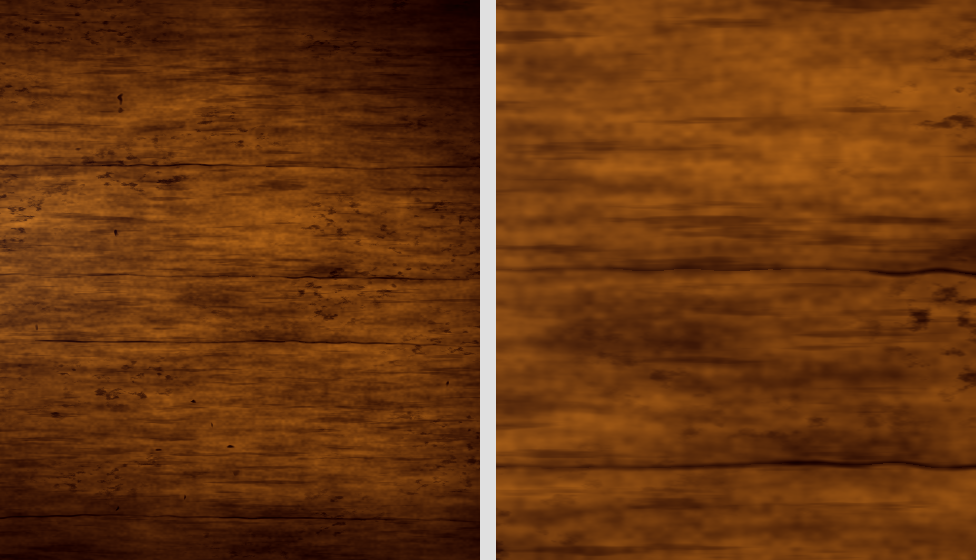
Left: the whole. Right: its middle third, enlarged.
Reproduce this texture procedurally as a WebGL 1 fragment shader.

```glsl
precision highp float;
// Dark varnished wooden boards with horizontal grain, faint seams, pits and small knots.
// Stretched value noise sets one tone value, dimmed towards the edges,
// which is finally mapped to a brown colour ramp.
uniform vec2 u_resolution;

float hash(vec2 p) {
  vec3 q = fract(vec3(p.xyx) * 0.1031);
  q += dot(q, q.yzx + 33.33);
  return fract((q.x + q.y) * q.z);
}

float noise(vec2 p) {
  vec2 cell = floor(p), f = fract(p);
  f = f * f * (3.0 - 2.0 * f);
  return mix(mix(hash(cell), hash(cell + vec2(1.0, 0.0)), f.x),
             mix(hash(cell + vec2(0.0, 1.0)), hash(cell + 1.0), f.x), f.y);
}

float fbm(vec2 p) {
  float sum = 0.0, weight = 0.53;
  for (int i = 0; i < 4; i++) {
    sum += weight * noise(p);
    p = p * 2.03 + 17.3;
    weight *= 0.5;
  }
  return sum;
}

// Grain streaks from broad to fine, centred on zero
float grain(vec2 p) {
  p.y += 0.022 * (noise(p * vec2(3.0, 5.0)) - 0.5)
       + 0.008 * (noise(p * vec2(11.0, 16.0) + 40.0) - 0.5);
  float broad = fbm(p * vec2(2.5, 28.0)) - 0.5;
  float streak = fbm(p * vec2(9.0, 75.0) + 9.0) - 0.5;
  float thread = noise(p * vec2(16.0, 130.0) + 30.0) - 0.5;
  float fibre = noise(p * vec2(50.0, 210.0) + 70.0) - 0.5;
  return 0.4 * broad + 0.65 * streak + 0.24 * thread + 0.2 * fibre;
}

// Dark, ragged dots and short cracks scattered over the boards
float knots(vec2 p, float aspect) {
  float mask = 0.0;
  vec2 ragged = 0.006 * vec2(noise(p * 150.0), noise(p * 150.0 + 50.0)) - 0.003;
  for (int i = 0; i < 16; i++) {
    float id = float(i);
    vec2 centre = vec2(hash(vec2(id, 3.7)) * aspect, hash(vec2(id, 8.1)));
    float size = mix(0.0018, 0.0048, pow(hash(vec2(id, 5.3)), 2.0));
    vec2 d = p - centre + ragged;
    d *= mix(vec2(0.65, 1.2), vec2(1.2, 0.6), step(0.7, hash(vec2(id, 1.9))));
    float strength = mix(0.35, 0.85, hash(vec2(id, 6.6)));
    mask = max(mask, strength * (1.0 - smoothstep(size * 0.4, size + 0.002, length(d))));
  }
  return mask;
}

void main() {
  vec2 p = gl_FragCoord.xy / u_resolution.y;
  float aspect = u_resolution.x / u_resolution.y;
  float x = p.x / aspect;

  // Boards: count the seams below this point; each seam is thin, worn and broken
  vec4 seamHeights = vec4(0.075, 0.388, 0.505, 0.703);
  float board = 0.0, seam = 0.0;
  for (int i = 0; i < 4; i++) {
    float id = float(i);
    float d = p.y - seamHeights[i] + 0.008 * (x - 0.5)
            - 0.006 * (noise(vec2(p.x * 6.0, id * 9.0)) - 0.5)
            - 0.003 * (noise(vec2(p.x * 40.0, id * 7.0)) - 0.5);
    float wear = smoothstep(0.35, 0.8, fbm(vec2(p.x * 7.0, id * 5.0 + 2.5)));
    float chips = noise(vec2(p.x * 60.0, id * 3.0 + 1.5));
    board += smoothstep(-0.001, 0.001, d);
    seam += (0.08 + 0.75 * wear) * (0.5 + 0.6 * chips) * (1.0 - smoothstep(0.0, 0.0028, abs(d)));
    seam += 0.18 * wear * exp(-abs(d) * 130.0);
  }
  float boardId = floor(board + 0.5);

  // Butt joint within each board splits it into two pieces
  float joint = 0.28 + 0.5 * hash(vec2(boardId, 2.2));
  joint += 0.006 * (noise(vec2(p.y * 60.0, boardId)) - 0.5);
  float piece = smoothstep(joint - 0.004, joint + 0.004, x);
  float pieceTone = mix(hash(vec2(boardId, 4.4)), hash(vec2(boardId, 7.9)), piece) - 0.5;

  // Wood texture: grain, cloudy stain, faint crosswise bands and roughness
  vec2 woodPos = p + vec2(boardId * 3.7, boardId * 0.31);
  float stain = fbm(p * vec2(4.0, 7.0) + 21.0) - 0.5;
  float bands = fbm(p * vec2(32.0, 6.0) + 5.0) - 0.5;
  float mottle = fbm(p * vec2(60.0, 110.0) + 11.0) - 0.5;
  float rough = noise(p * vec2(170.0, 230.0)) - 0.5;
  float tone = 0.438 * (1.0 + 0.95 * grain(woodPos) + 0.38 * stain
             + 0.22 * bands + 0.26 * mottle + 0.18 * rough + 0.1 * pieceTone);

  // Pits: small dark flecks gathered in patches, and short hairline cracks
  float patches = smoothstep(0.4, 0.7, fbm(p * vec2(5.0, 13.0) + 60.0));
  float pits = smoothstep(0.54, 0.82, fbm(woodPos * vec2(65.0, 140.0) + 33.0));
  float cracks = smoothstep(0.58, 0.78, fbm(woodPos * vec2(10.0, 120.0) + 90.0));
  tone *= 1.0 - 0.5 * pits * patches - 0.26 * cracks;
  tone *= 1.0 - min(seam, 0.7);
  tone *= 1.0 - knots(p, aspect);

  // Light: glow from the left, falling off to the other edges
  vec2 glowPos = (p - vec2(0.0, 0.56)) * vec2(3.4, 4.5);
  float glow = exp(-dot(glowPos, glowPos));
  float light = mix(0.46, 1.0, smoothstep(-0.04, 0.25, p.y));
  light *= 1.0 - 0.45 * smoothstep(0.72, 1.06, p.y);
  light *= 1.0 - 0.26 * smoothstep(0.8, 1.04, x);
  light *= 1.0 - 0.55 * (1.0 - smoothstep(0.0, 0.5, distance(p, vec2(aspect, 1.0))));
  light *= 1.0 - 0.2 * (1.0 - smoothstep(0.1, 0.4, x)) * (1.0 - smoothstep(0.3, 0.42, p.y));
  tone *= light * (1.0 + 0.2 * glow);

  // Colour ramp from near-black red-brown to golden brown
  tone = clamp(tone, 0.03, 0.75);
  vec3 colour = vec3(tone, max(0.655 * tone - 0.066, 0.06 * tone), max(0.15 * tone - 0.018, 0.0));
  colour += vec3(0.0, 0.02, 0.045) * glow;
  gl_FragColor = vec4(colour, 1.0);
}
```
